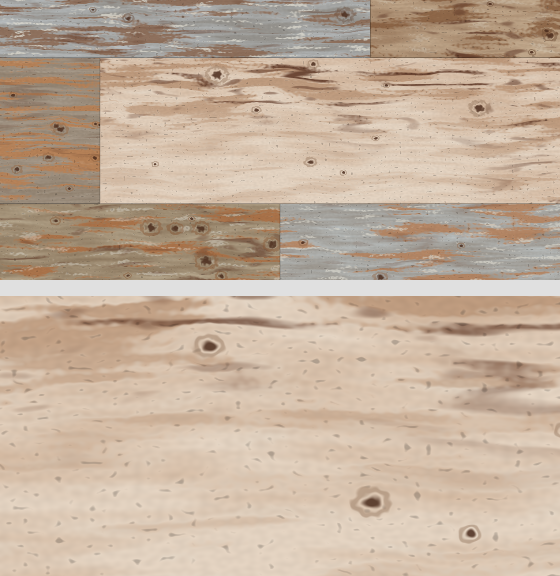
Top, the full canvas; bottom, a detail of the centre.
This texture is drawn by a Shadertoy shader. Its source:

```glsl
// Weathered reclaimed planks laid in three staggered rows, each with its own finish.
// Stretched gradient noise gives grain, worn stain, paint flakes and cracks;
// hashed knots bend the surrounding grain.
#define LOWER_SEAM 0.273
#define UPPER_SEAM 0.794
#define BUTT_JOINTS vec3(1.0, 0.357, 1.323)
#define SEAM_WIDTH 0.003
#define SEAM_DEPTH 0.28
#define KNOTS 9
#define KNOT_COLOR vec3(0.29, 0.17, 0.11)
#define CRACK_COLOR vec3(0.38, 0.23, 0.16)
#define FLAKE_COLOR vec3(0.84, 0.83, 0.79)

struct Finish {
    vec3 base, pale, stain;
    float cover;    // area taken by the stain
    float fineness; // grain frequency across the board
    float cracks;   // crack strength
    float flakes;   // pale paint remnants
    float ageFrom;  // height on the board where wear begins
};

vec2 hash(vec2 p) {
    vec3 q = fract(p.xyx * vec3(0.1031, 0.1030, 0.0973));
    q += dot(q, q.yzx + 33.33);
    return fract((q.xx + q.yz) * q.zy);
}

float corner(vec2 cell, vec2 offset) {
    float angle = 6.2832 * hash(cell).x;
    return dot(vec2(cos(angle), sin(angle)), offset);
}

// Gradient noise, roughly -1 to 1
float noise(vec2 p) {
    vec2 i = floor(p), f = p - i, e = vec2(1, 0);
    vec2 w = f * f * f * (f * (f * 6.0 - 15.0) + 10.0);
    float low = mix(corner(i, f), corner(i + e.xy, f - e.xy), w.x);
    float high = mix(corner(i + e.yx, f - e.yx), corner(i + e.xx, f - e.xx), w.x);
    return 1.5 * mix(low, high, w.y);
}

Finish finishOf(int row, bool right) {
    if (row == 2 && !right) // blue-grey paint over brown
        return Finish(vec3(.58, .57, .55), vec3(.72, .74, .75), vec3(.53, .39, .30), .40, 1.1, .45, .8, -1.);
    if (row == 2) // raw brown
        return Finish(vec3(.63, .51, .40), vec3(.78, .69, .58), vec3(.52, .36, .24), .36, .7, .95, .25, -1.);
    if (row == 1 && !right) // grey over orange
        return Finish(vec3(.57, .51, .44), vec3(.65, .60, .54), vec3(.72, .49, .31), .42, 1.25, .25, .1, -1.);
    if (row == 1) // cream
        return Finish(vec3(.82, .715, .62), vec3(.885, .82, .75), vec3(.71, .56, .44), .50, .8, 1., .15, .25);
    if (!right) // tan with rust
        return Finish(vec3(.56, .48, .38), vec3(.70, .64, .54), vec3(.66, .42, .25), .34, .8, .65, .45, -1.);
    return Finish(vec3(.61, .59, .56), vec3(.72, .74, .74), vec3(.70, .49, .34), .34, 1., .25, .65, -1.);
}

void mainImage(out vec4 fragColor, in vec2 fragCoord) {
    vec2 uv = fragCoord / iResolution.xy * vec2(2.0, 1.0);

    // Board layout
    int row = int(step(LOWER_SEAM, uv.y) + step(UPPER_SEAM, uv.y));
    float joint = BUTT_JOINTS[row];
    bool right = uv.x > joint;
    float rowHeight = UPPER_SEAM - LOWER_SEAM;
    vec2 corner0 = vec2(right ? joint : 0.0, LOWER_SEAM + float(row - 1) * rowHeight);
    vec2 size = vec2(right ? 2.0 - joint : joint, rowHeight);
    vec2 local = uv - corner0;
    float seed = float(row * 2 + int(right)) * 17.0 + 5.0;
    Finish wood = finishOf(row, right);

    // Knots, which also bend the grain
    vec2 p = local;
    float core = 0.0, halo = 0.0;
    for (int i = 0; i < KNOTS; i++) {
        vec2 id = vec2(float(i) * 3.7 + 1.0, seed);
        vec2 d = local - hash(id) * size;
        float pick = hash(id + 41.0).x;
        float radius = mix(0.006, 0.022, pick * pick);
        float dist = length(d * vec2(0.75, 1.0)) / radius + 0.35 * noise(uv * 90.0);
        core = max(core, 1.0 - smoothstep(0.35, 0.95, dist));
        halo = max(halo, 1.0 - smoothstep(0.1, 0.45, abs(dist - 1.4)));
        p.y -= 0.55 * d.y * exp(-0.15 * dist * dist);
    }

    // Grain layers, from broad bands to fine fibres
    p += vec2(seed * 1.7, seed * 0.31);
    p.y += 0.014 * noise(p * vec2(2.5, 6.0)) + 0.003 * noise(p * vec2(14.0, 20.0));
    vec2 g = p * vec2(1.0, wood.fineness);
    float broad = noise(g * vec2(1.5, 9.0));
    float band = noise(g * vec2(4.0, 38.0) + 7.3);
    float fibre = noise(g * vec2(7.0, 95.0) + 3.1);
    float speck = noise(p * vec2(75.0, 125.0));
    float age = smoothstep(wood.ageFrom, wood.ageFrom + 0.65, local.y / rowHeight);
    age = min(age + 0.5 * smoothstep(1.25, 1.6, local.x), 1.0);

    // Base tone, worn stain and paint flakes
    float tone = 0.5 + 0.4 * broad + 0.45 * band + 0.4 * fibre + 0.3 * (1.0 - age);
    vec3 color = mix(wood.base, wood.pale, clamp(tone, 0.0, 1.0));
    float wear = noise(g * vec2(3.0, 24.0) + 19.7) + 0.55 * fibre + 0.4 * broad + 0.2 * speck;
    float stained = smoothstep(0.4, 0.85, wear + wood.cover * (0.4 + 0.6 * age));
    color = mix(color, wood.stain, 0.85 * stained * mix(0.35, 1.0, age));
    float flake = noise(g * vec2(9.0, 65.0) + 31.0) + 0.4 * speck;
    color = mix(color, FLAKE_COLOR, wood.flakes * smoothstep(0.3, 0.75, flake));

    // Long cracks, broken up along the grain, and small pits
    float ridge = abs(noise(g * vec2(1.8, 17.0) + 53.0) + 0.12 * fibre);
    float broken = smoothstep(0.0, 0.45, noise(p * vec2(4.0, 13.0) + 11.0) + 0.15 * speck);
    float crack = (1.0 - smoothstep(0.03, 0.15, ridge)) * broken;
    float sliver = smoothstep(0.4, 0.75, noise(g * vec2(11.0, 58.0) + 77.0) + 0.2 * broad);
    color = mix(color, CRACK_COLOR, wood.cracks * age * max(0.9 * crack, 0.55 * sliver));
    color *= 1.0 - 0.22 * smoothstep(0.45, 0.85, speck) + 0.035 * speck;
    color = mix(color, wood.stain * 0.8, 0.45 * halo);
    color = mix(color, KNOT_COLOR, 0.85 * core);

    // Seams between boards
    float edge = min(abs(uv.x - joint), min(abs(uv.y - LOWER_SEAM), abs(uv.y - UPPER_SEAM)));
    color *= 1.0 - SEAM_DEPTH * (1.0 - smoothstep(0.0, SEAM_WIDTH, edge));
    fragColor = vec4(color, 1.0);
}
```
